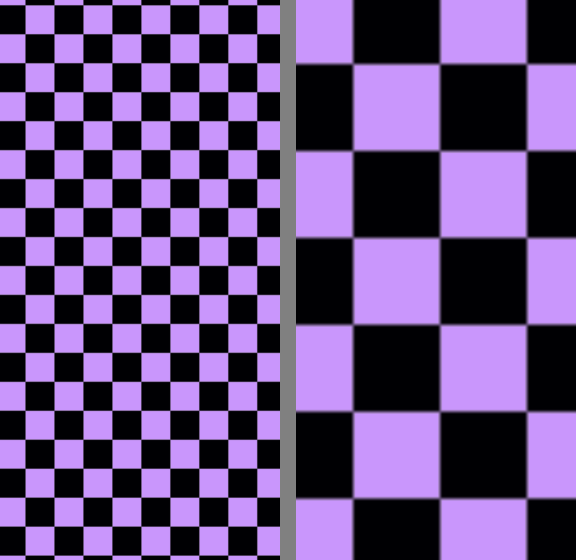
Left: the whole. Right: its middle third, enlarged.
Write a Shadertoy shader that draws this pattern.

```glsl
// Lilac and black checkerboard with softly blended, slightly greyed tile edges.

// Lengths are in canvas widths.
const float TILE_SIZE = 0.10345;
const vec2 GRID_ORIGIN = vec2(0.0911, 0.0156);
const float EDGE_SOFTNESS = 0.0034;

const vec3 BLACK = vec3(0.0, 0.0, 0.01);
const vec3 LILAC = vec3(0.79, 0.59, 0.99);
const vec3 RIM = vec3(0.76, 0.60, 0.91);

// Distance to the nearest grid line per axis, with a sign that flips each tile.
vec2 alternatingDistance(vec2 cell) {
    return 0.5 - abs(mod(cell + 0.5, 2.0) - 1.0);
}

// Lilac coverage: 1 where both axis signs agree, 0 where they differ.
float checker(vec2 p, float softness) {
    vec2 dist = alternatingDistance((p - GRID_ORIGIN) / TILE_SIZE) * TILE_SIZE;
    vec2 wave = 2.0 * smoothstep(-softness, softness, dist) - 1.0;
    return 0.5 + 0.5 * wave.x * wave.y;
}

void mainImage(out vec4 fragColor, in vec2 fragCoord) {
    vec2 p = fragCoord / iResolution.x;
    float softness = max(EDGE_SOFTNESS, 0.7 / iResolution.x);
    float coverage = checker(p, softness);

    // Grey the lilac slightly where it fades into black.
    vec3 tile = mix(RIM, LILAC, smoothstep(0.85, 1.0, coverage));
    fragColor = vec4(mix(BLACK, tile, coverage), 1.0);
}
```
